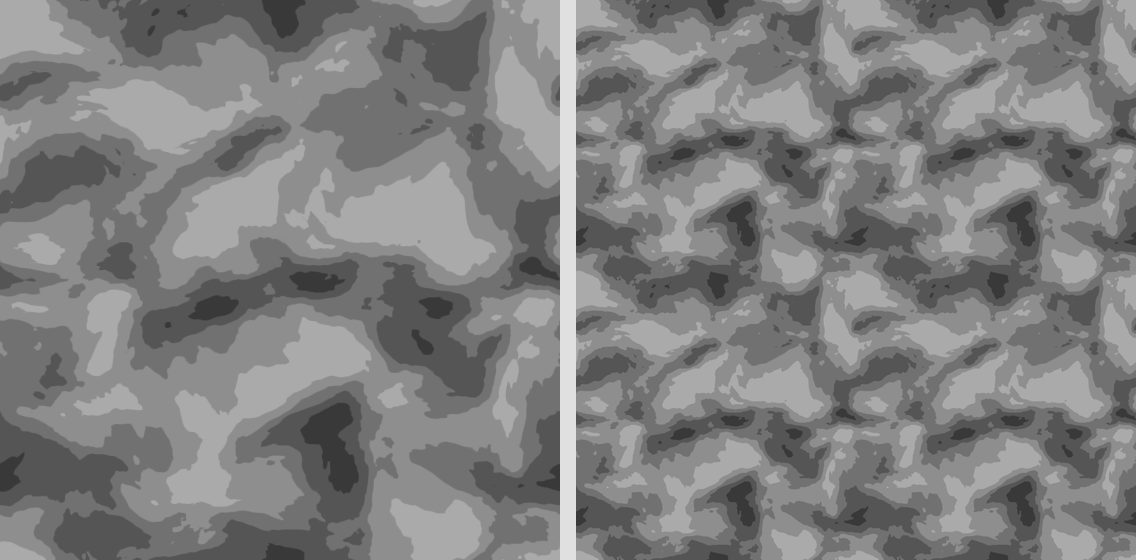
Left, the tile; right, the same tile 2 across and 2 down.
A WebGL 2 fragment shader for this pattern:

```glsl
#version 300 es
precision highp float;
precision highp int;

uniform vec2 u_resolution;
out vec4 fragColor;

// Integer hash of a lattice cell, turned into a unit gradient
vec2 cellGradient(ivec2 cell, int seed) {
    uvec3 v = uvec3(ivec3(cell, seed)) * 1664525u + 1013904223u;
    v.x += v.y * v.z;
    v.y += v.z * v.x;
    v.z += v.x * v.y;
    v ^= v >> 16u;
    v.x += v.y * v.z;
    float angle = 6.2831853 * float(v.x >> 8u) / 16777216.0;
    return vec2(cos(angle), sin(angle));
}

// Cells wrap in whole numbers, so opposite borders share their gradients
float cornerRamp(ivec2 cell, vec2 local, ivec2 corner, ivec2 period, int seed) {
    ivec2 wrapped = (cell + corner + period) % period;
    return dot(cellGradient(wrapped, seed), local - vec2(corner));
}

// Gradient noise that repeats once per unit square
float tiledNoise(vec2 uv, ivec2 period, int seed) {
    vec2 p = uv * vec2(period);
    ivec2 cell = ivec2(floor(p));
    vec2 f = p - floor(p);
    vec2 w = f * f * f * (f * (f * 6.0 - 15.0) + 10.0);
    float bottom = mix(cornerRamp(cell, f, ivec2(0, 0), period, seed),
                       cornerRamp(cell, f, ivec2(1, 0), period, seed), w.x);
    float top = mix(cornerRamp(cell, f, ivec2(0, 1), period, seed),
                    cornerRamp(cell, f, ivec2(1, 1), period, seed), w.x);
    return mix(bottom, top, w.y);
}

// Wide patches with finer ragged detail; shifts keep the lattices from lining up
float terrain(vec2 uv) {
    ivec2 period = ivec2(5, 6);
    float height = 0.0;
    float amplitude = 1.0;
    for (int octave = 0; octave < 5; octave++) {
        vec2 shift = vec2(0.127, 0.27) * float(octave + 1);
        height += amplitude * tiledNoise(uv + shift, period, octave + 11);
        period *= 2;
        amplitude *= 0.44;
    }
    return height;
}

void main() {
    vec2 uv = gl_FragCoord.xy / u_resolution;

    // Bend the patches so that they curl and branch
    vec2 warp = vec2(tiledNoise(uv + vec2(0.09, 0.31), ivec2(5), 31),
                     tiledNoise(uv + vec2(0.27, 0.12), ivec2(5), 47));
    float height = terrain(uv + 0.08 * warp);

    // Cut the height into five flat greys with smoothed borders
    float blur = 0.8 * fwidth(height) + 1e-5;
    vec4 borders = vec4(-0.45, -0.205, -0.005, 0.235);
    vec4 passed = smoothstep(borders - blur, borders + blur, vec4(height));
    float grey = (2.0 + dot(passed, vec4(1))) / 9.0;

    fragColor = vec4(vec3(grey), 1.0);
}
```
